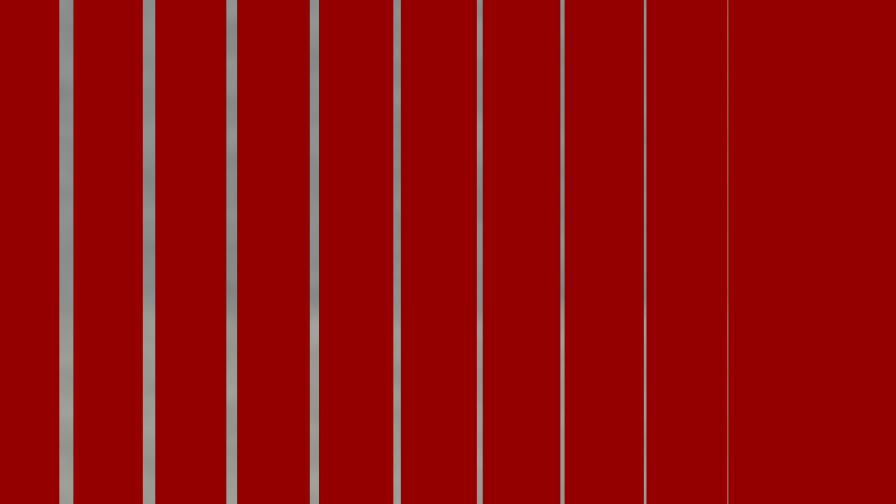
Give the GLSL for this pattern, as a WebGL 2 fragment shader.

```glsl
#version 300 es
precision highp float;

uniform vec2 u_resolution;
out vec4 fragColor;

const vec3 RED = vec3(0.58, 0.0, 0.0);
const vec3 GREY_UPPER = vec3(0.545, 0.557, 0.541);
const vec3 GREY_LOWER = vec3(0.605, 0.60, 0.575);

// Slit layout, as fractions of the canvas width
const int SLIT_COUNT = 9;
const float FIRST_LEFT = 0.0662;
const float PITCH = 0.0932;
const float FIRST_WIDTH = 0.0157;
const float WIDTH_STEP = 0.00183;

// Hazy backdrop, as fractions of the canvas height
const float HORIZON = 0.385;
const float HORIZON_SOFTNESS = 0.045;
const vec2 CLOUD_SCALE = vec2(14.0, 13.0);
const float CLOUD_STRENGTH = 0.05;
const float BAND_STRENGTH = 0.03;

vec2 hashGradient(vec2 cell) {
  float n = fract(sin(dot(cell, vec2(127.1, 311.7))) * 43758.5);
  float angle = 6.28318 * n;
  return vec2(cos(angle), sin(angle));
}

float gradientNoise(vec2 p) {
  vec2 cell = floor(p);
  vec2 f = p - cell;
  vec2 w = f * f * f * (f * (f * 6.0 - 15.0) + 10.0);
  vec2 e = vec2(1.0, 0.0);
  float a = dot(hashGradient(cell), f);
  float b = dot(hashGradient(cell + e.xy), f - e.xy);
  float c = dot(hashGradient(cell + e.yx), f - e.yx);
  float d = dot(hashGradient(cell + e.xx), f - e.xx);
  return mix(mix(a, b, w.x), mix(c, d, w.x), w.y);
}

// Grey haze: cooler above the horizon, warmer below it
vec3 backdrop(vec2 uv) {
  float lower = 1.0 - smoothstep(HORIZON - HORIZON_SOFTNESS,
                                 HORIZON + HORIZON_SOFTNESS, uv.y);
  vec3 color = mix(GREY_UPPER, GREY_LOWER, lower);

  // Faint dark band just above the horizon, light one just below
  float t = (uv.y - HORIZON) / HORIZON_SOFTNESS;
  color -= BAND_STRENGTH * t * exp(-t * t);

  float clouds = gradientNoise(uv * CLOUD_SCALE)
               + 0.5 * gradientNoise(uv * CLOUD_SCALE * 2.3 + 7.0);
  return color + CLOUD_STRENGTH * clouds;
}

// Share of a pixel that lies between two vertical edges
float spanCoverage(float x, float left, float right, float pixel) {
  float overlap = min(x + 0.5 * pixel, right) - max(x - 0.5 * pixel, left);
  return clamp(overlap / pixel, 0.0, 1.0);
}

void main() {
  vec2 uv = gl_FragCoord.xy / u_resolution;
  float pixel = 1.0 / u_resolution.x;

  // Evenly spaced slits that narrow toward the right
  float opening = 0.0;
  for (int i = 0; i < SLIT_COUNT; i++) {
    float left = FIRST_LEFT + PITCH * float(i);
    float width = FIRST_WIDTH - WIDTH_STEP * float(i);
    opening += spanCoverage(uv.x, left, left + width, pixel);
  }

  vec3 color = mix(RED, backdrop(uv), min(opening, 1.0));
  fragColor = vec4(color, 1.0);
}
```
